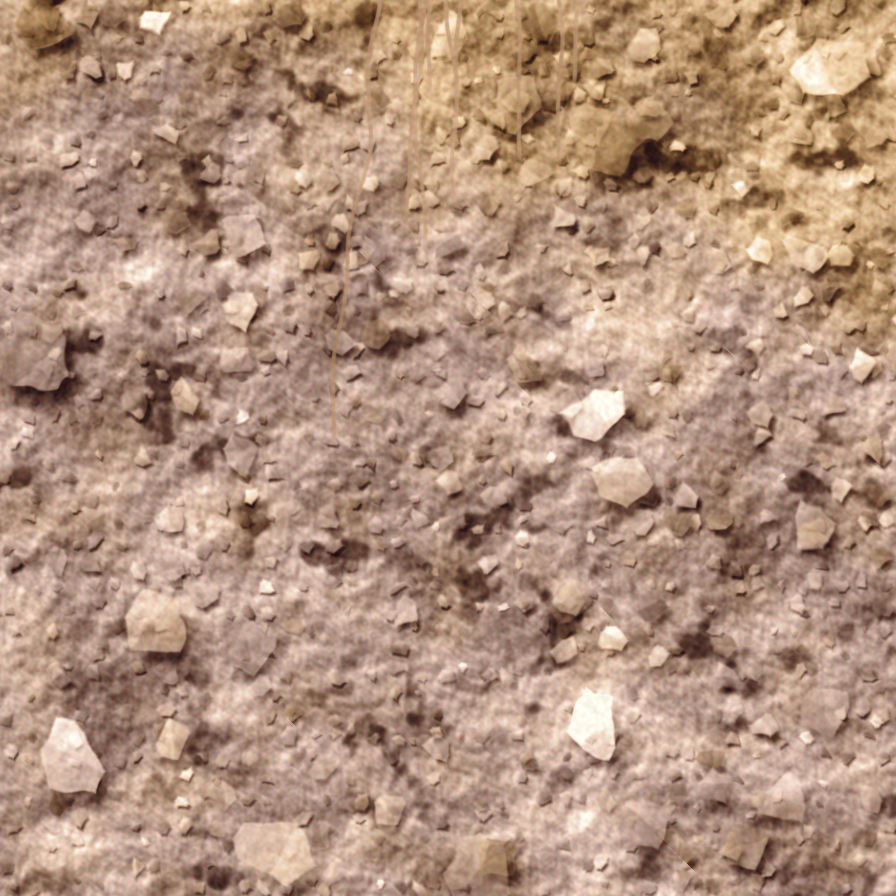
A WebGL 1 fragment shader for this texture:

```glsl
precision highp float;
// Draws a weathered earth bank: crumbly pink-brown soil, angular stones, ochre top and hanging roots.
uniform vec2 u_resolution;

#define SOIL_SCALE 9.0
#define RELIEF 1.2
#define RELIEF_STEP 0.008
#define BASE_TONE 0.64
#define BROAD_TONE 0.22
#define CREVICE_DEPTH 0.46
#define SHADOW_DEPTH 0.42
#define EDGE_SOFTNESS 0.0024
#define ROOT_WIDTH 0.0021
#define GRAIN 0.06
#define LIGHT vec2(-0.5, 0.86)

float hash(vec2 p) { return fract(sin(dot(p, vec2(127.1, 311.7))) * 43758.5); }
vec2 hash2(vec2 p) { return vec2(hash(p), hash(p + 57.3)); }
vec2 direction(float a) { return vec2(cos(a), sin(a)); }
float corner(vec2 cell, vec2 offset) { return dot(direction(6.2832 * hash(cell)), offset); }

// Gradient noise, roughly -0.7 to 0.7
float noise(vec2 p) {
  vec2 i = floor(p), f = fract(p), e = vec2(1.0, 0.0);
  vec2 u = f * f * f * (f * (f * 6.0 - 15.0) + 10.0);
  return mix(mix(corner(i, f), corner(i + e.xy, f - e.xy), u.x),
             mix(corner(i + e.yx, f - e.yx), corner(i + e.xx, f - e.xx), u.x), u.y);
}

float soilHeight(vec2 p) {
  float sum = 0.0, amp = 0.5;
  p *= SOIL_SCALE;
  for (int i = 0; i < 5; i++) {
    sum += amp * noise(p);
    p = mat2(1.68, 1.26, -1.26, 1.68) * p + 3.7;
    amp *= 0.59;
  }
  return sum;
}

// Signed distance to an irregular convex hexagon
float stoneShape(vec2 q, vec2 id, float radius) {
  float d = -1.0;
  for (int i = 0; i < 6; i++) {
    vec2 key = id + float(i) * 7.13;
    vec2 side = direction((float(i) + 0.7 * hash(key)) * 1.0472);
    d = max(d, dot(q, side) - radius * mix(0.6, 1.15, hash(key + 3.1)));
  }
  return d;
}

// One layer of scattered stones with shadows; surface.x is tone, surface.y is warmth
vec2 addStones(vec2 surface, vec2 p, float scale, float density, vec2 toneRange) {
  vec2 g = p * scale;
  float soft = EDGE_SOFTNESS * scale, grit = surface.x - BASE_TONE;
  for (int n = 0; n < 9; n++) {
    float row = floor((float(n) + 0.5) / 3.0);
    vec2 cell = floor(g) + vec2(float(n) - 3.0 * row, row) - 1.0;
    vec2 id = cell + scale * 3.17;
    if (hash(id + 9.4) > density) continue;
    vec2 q = g - cell - mix(vec2(0.2), vec2(0.8), hash2(id));
    float radius = mix(0.16, 0.36, hash(id + 21.7));
    float d = stoneShape(q, id, radius);
    float shade = 1.0 - smoothstep(-0.14, 0.09, stoneShape(q + LIGHT * radius * 0.6, id, radius));
    surface.x -= SHADOW_DEPTH * shade * smoothstep(-soft, soft, d) * mix(0.3, 1.2, hash(id + 5.5));
    float facet = smoothstep(-soft, soft, corner(id + 31.0, q) - 0.1 * radius) - 0.5;
    float tone = mix(toneRange.x, toneRange.y, hash(id + 13.0)) + 0.22 * step(0.9, hash(id + 44.0));
    tone += 0.11 * dot(q, LIGHT) / radius + 0.1 * facet + 0.4 * grit;
    float mask = 0.9 - 0.9 * smoothstep(-soft, soft, d);
    surface = mix(surface, vec2(tone, surface.y + 0.5 * hash(id + 61.0) - 0.15), mask);
  }
  return surface;
}

// Tone ramp through shadow, dark, middle, light, pale and white
vec3 earthColor(float t, float warmth) {
  vec3 dark = mix(vec3(0.38, 0.25, 0.21), vec3(0.38, 0.24, 0.13), warmth);
  vec3 middle = mix(vec3(0.57, 0.45, 0.40), vec3(0.64, 0.49, 0.32), warmth);
  vec3 light = mix(vec3(0.73, 0.61, 0.56), vec3(0.82, 0.67, 0.50), warmth);
  vec3 pale = mix(vec3(0.91, 0.79, 0.73), vec3(0.95, 0.83, 0.67), warmth);
  vec3 c = mix(vec3(0.17, 0.09, 0.09), dark, clamp(t / 0.28, 0.0, 1.0));
  c = mix(c, middle, clamp((t - 0.28) / 0.20, 0.0, 1.0));
  c = mix(c, light, clamp((t - 0.48) / 0.16, 0.0, 1.0));
  c = mix(c, pale, clamp((t - 0.64) / 0.18, 0.0, 1.0));
  return mix(c, vec3(1.0, 0.98, 0.93), clamp((t - 0.82) / 0.18, 0.0, 1.0));
}

void main() {
  vec2 p = gl_FragCoord.xy / min(u_resolution.x, u_resolution.y);
  // Soil relief, broad patches, clustered crevices and ochre warmth
  float height = soilHeight(p);
  float tone = BASE_TONE + 0.22 * height + BROAD_TONE * (noise(p * 4.0 + 8.0) + 0.7 * noise(p * 10.0 + 2.6));
  tone += RELIEF * (height - soilHeight(p + LIGHT * RELIEF_STEP));
  float cluster = smoothstep(-0.2, 0.35, noise(p * 6.0 + 21.0));
  float crevice = noise(p * vec2(20.0, 25.0)) + 0.35 * noise(p * 60.0);
  tone -= CREVICE_DEPTH * cluster * smoothstep(0.02, 0.4, crevice);
  float warmth = smoothstep(0.6, 1.05, p.y + 0.35 * (p.x - 0.5) + 0.2 * noise(p * 5.0));
  warmth += 0.06 + 0.5 * noise(p * 13.0 + 4.0);
  // Stones from gravel up to rocks, richer toward the upper right
  vec2 warped = p + 0.006 * vec2(noise(p * 38.0), noise(p * 38.0 + 17.0));
  float rich = mix(0.7, 1.7, smoothstep(0.5, 1.7, p.x + p.y));
  vec2 surface = addStones(vec2(tone, warmth), warped, 42.0, 0.45, vec2(0.45, 0.79));
  surface = addStones(surface, warped, 23.0, 0.34 * rich, vec2(0.44, 0.82));
  surface = addStones(surface, warped, 13.0, 0.22 * rich, vec2(0.48, 0.88));
  surface = addStones(surface, warped, 8.0, 0.13 * rich, vec2(0.58, 0.88));
  vec3 color = earthColor(surface.x, clamp(surface.y, 0.0, 1.0));
  // Thin roots hanging from the top, the first one long
  for (int i = 0; i < 9; i++) {
    float k = float(i), first = 1.0 - step(0.5, k), drop = 1.0 - p.y;
    float reach = mix(mix(0.06, 0.28, hash(vec2(k, 2.0))), 0.5, first);
    float x = mix(mix(0.46, 0.65, hash(vec2(k, 5.0))), 0.425, first) + 0.018 * noise(vec2(k * 3.7, p.y * 9.0));
    x += drop * mix(0.1 * hash(vec2(k, 8.0)) - 0.05, -0.12, first);
    float root = 1.0 - smoothstep(ROOT_WIDTH * 0.5, ROOT_WIDTH * 1.7, abs(p.x - x));
    root *= 1.0 - smoothstep(reach - 0.02, reach, drop);
    color = mix(color, vec3(0.76, 0.60, 0.47) + 0.2 * height, 0.75 * root);
  }
  // Fine coloured grain on a tilted lattice
  vec2 g = mat2(0.8, 0.6, -0.6, 0.8) * p * 190.0;
  vec3 grain = vec3(noise(g), noise(g + 31.4), noise(g + 77.7)) + noise(g.yx * 0.63);
  gl_FragColor = vec4(clamp(color + GRAIN * grain, 0.0, 1.0), 1.0);
}
```
